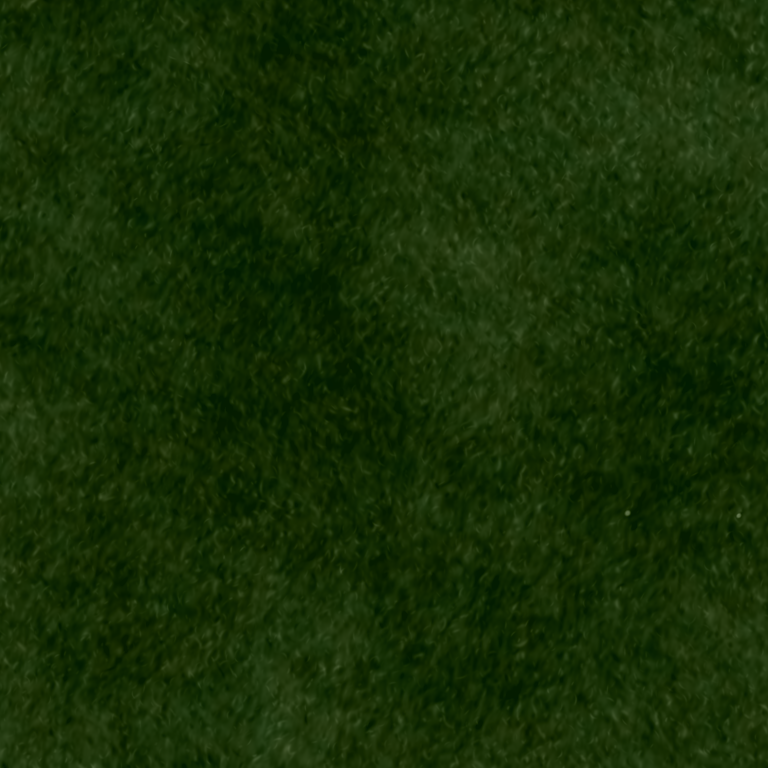
Give the GLSL for this texture, as a three.js fragment shader.

```glsl
varying vec2 vUv;

#define MEAN_TONE 0.094
#define PATCH_SCALE 4.3
#define PATCH_CONTRAST 0.17
#define CLUMP_SCALE 30.0
#define CLUMP_CONTRAST 0.085
#define GRAIN_SCALE vec2(122.0, 66.0)
#define GRAIN_CONTRAST 0.14
#define BLADE_CELLS 50.0
#define BLADE_LIGHT 0.092
#define BLADE_SHADE 0.06
#define HUE_DRIFT 0.04
#define SPECK_CELLS 13.0

float hash(vec2 p) {
  return fract(sin(dot(p, vec2(127.1, 311.7))) * 43758.5453);
}

float noise(vec2 p) {
  vec2 i = floor(p), f = fract(p);
  f = f * f * (3.0 - 2.0 * f);
  return mix(mix(hash(i), hash(i + vec2(1.0, 0.0)), f.x),
             mix(hash(i + vec2(0.0, 1.0)), hash(i + 1.0), f.x), f.y);
}

float fbm(vec2 p) {
  float sum = 0.0, amp = 0.5;
  for (int i = 0; i < 4; i++) {
    sum += amp * noise(p);
    p = mat2(1.6, 1.2, -1.2, 1.6) * p + 17.3;
    amp *= 0.55;
  }
  return sum / 1.01;
}

// Upright fibres sheared sideways by a slope
float fibres(vec2 p, float slope, vec2 scale) {
  return noise(vec2(p.x - slope * p.y, p.y + 0.3 * slope * p.x) * scale);
}

// Soft, curved blades, one per cell; few of them are strong
float blades(vec2 p, float cells, float lean, float seed) {
  vec2 q = p * cells, home = floor(q);
  float sum = 0.0;
  for (int y = -1; y <= 1; y++) {
    for (int x = -1; x <= 1; x++) {
      vec2 id = home + vec2(float(x), float(y));
      vec2 key = id + seed;
      vec2 d = q - id - vec2(hash(key), hash(key + 31.7));
      float angle = lean + 1.9 * (hash(key + 57.1) - 0.5);
      float c = cos(angle), s = sin(angle);
      d = vec2(c * d.x - s * d.y, s * d.x + c * d.y);
      float along = d.y / mix(0.3, 0.75, hash(key + 73.9));
      float width = mix(0.1, 0.19, hash(key + 67.3));
      float across = (d.x + 1.4 * (hash(key + 91.3) - 0.5) * d.y * d.y) / width;
      float body = exp(-across * across) * (1.0 - smoothstep(0.1, 1.0, abs(along)));
      sum += body * pow(hash(key + 113.5), 2.5);
    }
  }
  return sum;
}

// Rare pale flecks with a rounded shape
float specks(vec2 p) {
  vec2 q = p * SPECK_CELLS, id = floor(q);
  vec2 d = fract(q) - mix(vec2(0.2), vec2(0.8), vec2(hash(id + 5.3), hash(id + 8.9)));
  d.x += 0.5 * (hash(id + 2.1) - 0.5) * d.y;
  float radius = mix(0.04, 0.08, hash(id + 12.7));
  return step(0.97, hash(id + 41.0)) * (1.0 - smoothstep(0.3, 1.2, length(d) / radius));
}

// Deep green to pale grey-green
vec3 grassColor(float tone, float hue) {
  float blue = max(0.08 * tone, tone - 0.079);
  return vec3(tone + hue, 0.95 * tone + 0.096, blue - 0.3 * hue);
}

void main() {
  vec2 p = vUv;
  float leanMask = noise(p * 9.0 + 4.7);
  float lean = 1.1 * (leanMask - 0.5);

  // Broad patches and small clumps, edges broken up by a warp
  vec2 warp = vec2(noise(p * 22.0), noise(p * 22.0 + 51.0)) - 0.5;
  float patchTone = fbm((p + 0.03 * warp) * PATCH_SCALE + 2.3) - 0.5;
  float clump = fbm((p + 0.01 * warp) * CLUMP_SCALE + 9.1) - 0.5;
  float tone = MEAN_TONE + PATCH_CONTRAST * patchTone + CLUMP_CONTRAST * clump;

  // Fine fibres leaning left or right by region
  vec2 g = p + 0.012 * warp;
  float side = smoothstep(0.3, 0.7, leanMask);
  float grain = mix(fibres(g, -0.5, GRAIN_SCALE), fibres(g + 3.1, 0.5, GRAIN_SCALE), side);
  float fine = fibres(g + 7.7, 0.2, GRAIN_SCALE * 1.6);
  tone += GRAIN_CONTRAST * (0.55 * grain + 0.45 * fine - 0.5);

  // Lit blades and the gaps between them
  float vigour = 0.35 + 1.4 * fbm(p * 16.0 + 21.0);
  for (int i = 0; i < 3; i++) {
    float layer = float(i);
    float cells = BLADE_CELLS * (1.0 + 0.38 * layer);
    tone += BLADE_LIGHT * vigour * (1.0 - 0.15 * layer) * blades(p, cells, lean, 19.0 * layer);
  }
  tone -= BLADE_SHADE * blades(p + 0.37, BLADE_CELLS * 1.1, lean, 83.0);
  tone = max(tone, 0.016) + 0.28 * specks(p);

  // Drift between olive and cool green
  float hue = HUE_DRIFT * (0.5 * fbm(p * 6.0 + 33.0) + 0.5 * noise(p * 38.0) - 0.5);
  gl_FragColor = vec4(clamp(grassColor(tone, hue), 0.0, 1.0), 1.0);
}
```
